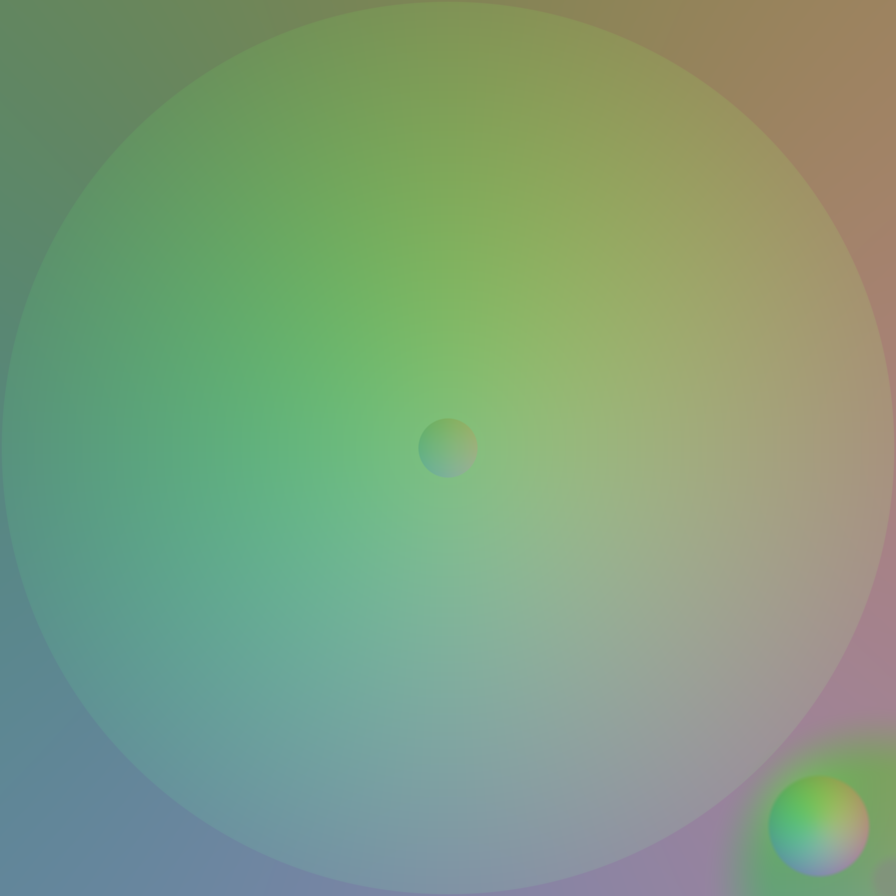
Reproduce this background procedurally as a WebGL 1 fragment shader.

```glsl
precision highp float;
// A broad, softly lit dome tinted by its slope, with a bead at its centre and a glowing orb in the lower right corner.

uniform vec2 u_resolution;

const vec2 DOME_CENTER = vec2(0.5, 0.5);
const float DOME_RADIUS = 0.498;
const float DOME_ROUNDING = 0.45;   // width of the soft peak
const float DOME_PEAK = 0.82;       // green level before the slope falls off
const float DOME_FALLOFF = 0.235;
const float OUTER_GREEN = 0.52;
const float BEAD_RADIUS = 0.033;
const float BEAD_GREEN = 0.71;
const vec2 ORB_CENTER = vec2(0.914, 0.078);
const float ORB_RADIUS = 0.056;
const vec2 HALO_CENTER = vec2(0.983, 0.017);
const float HALO_RADIUS = 0.178;
const float HALO_BLUR = 0.042;
const vec2 GLOW_CENTER = vec2(0.882, 0.118);
const float GLOW_SIZE = 0.06;
const float DIMPLE_RADIUS = 0.024;
const vec2 NEUTRAL = vec2(0.5, 0.49);  // red and blue on level ground
const float TINT = 0.17;

// Slope to colour: right is red, down is blue, facing forward is green.
vec3 slopeColor(vec2 slope, float green) {
  return vec3(NEUTRAL.x + TINT * slope.x, green, NEUTRAL.y - TINT * slope.y);
}

// Antialiased coverage of a disc.
float disc(vec2 p, vec2 center, float radius, float soft) {
  return 1.0 - smoothstep(-soft, soft, length(p - center) - radius);
}

// Slope that saturates away from the origin.
vec2 softDirection(vec2 q, float rounding) {
  return q / sqrt(dot(q, q) + rounding * rounding);
}

void main() {
  float size = min(u_resolution.x, u_resolution.y);
  vec2 p = (gl_FragCoord.xy - 0.5 * u_resolution) / size + 0.5;
  float pixel = 1.0 / size;

  // Surroundings and dome
  vec2 q = (p - DOME_CENTER) / DOME_RADIUS;
  float peak = sqrt(dot(q, q) + 0.1);
  vec2 slope = softDirection(q, DOME_ROUNDING);
  vec3 color = slopeColor(slope, OUTER_GREEN - 0.01 * slope.x);
  vec3 dome = slopeColor(slope, DOME_PEAK - DOME_FALLOFF * peak);
  color = mix(color, dome, disc(p, DOME_CENTER, DOME_RADIUS, pixel));

  // Central bead
  vec2 beadSlope = (p - DOME_CENTER) / BEAD_RADIUS;
  vec3 bead = slopeColor(0.65 * beadSlope, BEAD_GREEN - 0.02 * dot(beadSlope, beadSlope));
  color = mix(color, bead, disc(p, DOME_CENTER, BEAD_RADIUS, pixel));

  // Halo: a lilac rim giving way to green near the orb
  vec2 haloSlope = softDirection((p - HALO_CENTER) / HALO_RADIUS, 0.5);
  vec2 toGlow = (p - GLOW_CENTER) / GLOW_SIZE;
  float glow = exp(-dot(toGlow, toGlow));
  vec3 halo = slopeColor(0.6 * haloSlope, 0.63 + 0.12 * glow);
  halo.rb -= vec2(0.02, 0.03 + 0.05 * glow);
  color = mix(color, halo, disc(p, HALO_CENTER, HALO_RADIUS - HALO_BLUR * 0.5, HALO_BLUR));
  vec3 dimple = vec3(0.51, 0.57, 0.49);
  color = mix(color, dimple, 0.8 * disc(p, vec2(0.998, 0.018), DIMPLE_RADIUS, 0.008));

  // Corner orb
  vec2 orbSlope = (p - ORB_CENTER) / ORB_RADIUS;
  float orbGreen = 0.75 - 0.15 * dot(orbSlope, orbSlope) + 0.07 * dot(orbSlope, vec2(-0.6, 0.8));
  vec3 orb = slopeColor(1.2 * softDirection(orbSlope, 0.5), orbGreen);
  color = mix(color, orb, disc(p, ORB_CENTER, ORB_RADIUS, 0.003));

  gl_FragColor = vec4(color, 1.0);
}
```
